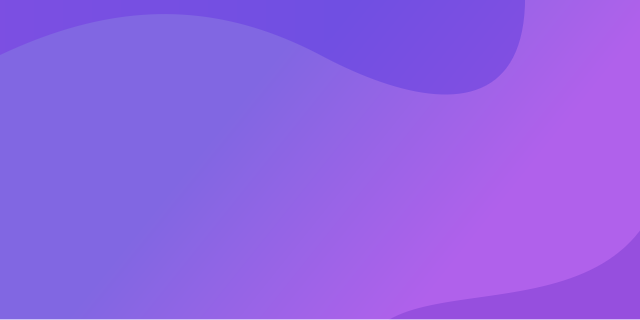
A Shadertoy shader for this background:

```glsl
// Soft violet backdrop: a slanted blue-to-pink gradient with two darker
// wavy panels, one along the top and one in the lower right corner, and a
// thin pale rim at the bottom. Panel edges are cubic Bezier distance fields.

// Units: canvas height = 1, origin at the lower left, width = 2.

const vec3 PERIWINKLE = vec3(0.505, 0.403, 0.886);
const vec3 ORCHID     = vec3(0.692, 0.380, 0.922);
const vec3 VIOLET     = vec3(0.485, 0.310, 0.886);
const vec3 INDIGO     = vec3(0.440, 0.310, 0.886);
const vec3 PURPLE     = vec3(0.510, 0.310, 0.886);
const vec3 PLUM       = vec3(0.588, 0.308, 0.870);
const vec3 RIM        = vec3(1.0);

const float RIM_HEIGHT = 0.00185;
const int STEPS = 40;

vec2 bezier(vec2 a, vec2 b, vec2 c, vec2 d, float t) {
    float u = 1.0 - t;
    return u * u * u * a + 3.0 * u * t * (u * b + t * c) + t * t * t * d;
}

float segmentDistance(vec2 p, vec2 a, vec2 b) {
    vec2 ab = b - a;
    float t = clamp(dot(p - a, ab) / dot(ab, ab), 0.0, 1.0);
    return length(p - a - t * ab);
}

// Signed distance to a curve that advances in x; positive above it.
float curveDistance(vec2 p, vec2 a, vec2 b, vec2 c, vec2 d) {
    float nearest = 10.0, side = -1.0;
    vec2 start = a;
    for (int i = 1; i <= STEPS; i++) {
        vec2 end = bezier(a, b, c, d, float(i) / float(STEPS));
        nearest = min(nearest, segmentDistance(p, start, end));
        if (p.x >= start.x && p.x < end.x) {
            float along = (p.x - start.x) / (end.x - start.x);
            side = p.y > mix(start.y, end.y, along) ? 1.0 : -1.0;
        }
        start = end;
    }
    return side * nearest;
}

// Crest on the left, then a trough that swings up to the top edge.
float topWave(vec2 p) {
    vec2 joint = vec2(1.016, 0.820);
    if (p.x < joint.x)
        return curveDistance(p, vec2(0.0, 0.828), vec2(0.365, 1.0),
                             vec2(0.682, 1.0), joint);
    return curveDistance(p, joint, vec2(1.302, 0.671),
                         vec2(1.641, 0.605), vec2(1.641, 1.01));
}

// The panel lies below this curve, to the right of its foot.
float cornerWave(vec2 p) {
    vec2 foot = vec2(1.214, 0.0);
    if (p.x < foot.x) return distance(p, foot);
    return curveDistance(p, foot, vec2(1.393, 0.107),
                         vec2(1.813, 0.031), vec2(2.001, 0.281));
}

float ramp(float from, float to, float x) {
    return clamp((x - from) / (to - from), 0.0, 1.0);
}

float coverage(float distanceInside, float pixel) {
    return clamp(distanceInside / pixel + 0.5, 0.0, 1.0);
}

void mainImage(out vec4 fragColor, in vec2 fragCoord) {
    float pixel = 1.0 / iResolution.y;
    vec2 p = fragCoord / iResolution.xy * vec2(2.0, 1.0);
    float slant = p.x + 0.8 * (1.0 - p.y);

    // Base gradient
    vec3 color = mix(PERIWINKLE, ORCHID, ramp(1.0, 2.09, slant));

    // Top panel
    vec3 panel = mix(VIOLET, INDIGO, ramp(0.0, 1.04, p.x));
    panel = mix(panel, PURPLE, ramp(1.12, 1.82, slant));
    color = mix(color, panel, coverage(topWave(p), pixel));

    // Corner panel
    color = mix(color, PLUM, coverage(-cornerWave(p), pixel));

    // Bottom rim
    color = mix(color, RIM, coverage(RIM_HEIGHT - p.y, pixel));

    fragColor = vec4(color, 1.0);
}
```
